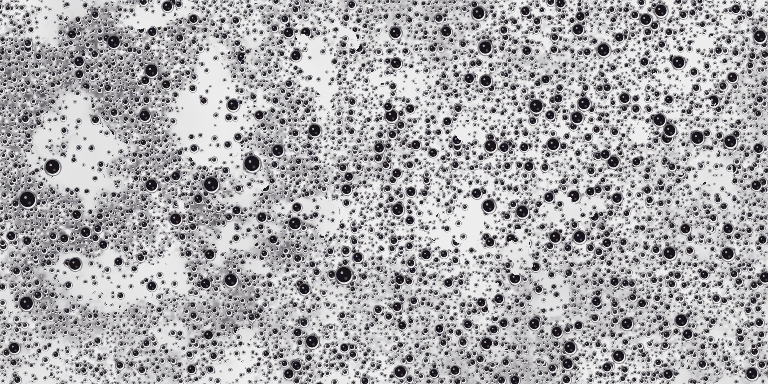
Reproduce this texture procedurally as a Shadertoy shader.

```glsl
float hash(vec2 p) {
    return fract(sin(dot(p, vec2(127.1, 311.7))) * 43758.5453);
}

float noise(vec2 p) {
    vec2 cell = floor(p), f = fract(p);
    f = f * f * (3.0 - 2.0 * f);
    return mix(mix(hash(cell), hash(cell + vec2(1, 0)), f.x),
               mix(hash(cell + vec2(0, 1)), hash(cell + vec2(1, 1)), f.x), f.y);
}

float fbm(vec2 p) {
    float sum = 0.0, amp = 0.5;
    for (int i = 0; i < 4; i++) {
        sum += amp * noise(p);
        p = p * 2.03 + 17.3;
        amp *= 0.5;
    }
    return sum / 0.9375;
}

float disk(vec2 offset, float radius, float soft) {
    return 1.0 - smoothstep(-0.5 * soft, 0.5 * soft, length(offset) - radius);
}

// Smooth film patches left free of dense bubbles
float cleanFilm(vec2 p) {
    vec4 patches[7] = vec4[7](
        vec4(0.57, 0.68, 0.11, 0.15), vec4(0.21, 0.59, 0.08, 0.15),
        vec4(0.41, 0.97, 0.10, 0.06), vec4(0.34, 0.25, 0.20, 0.06),
        vec4(1.23, 0.41, 0.10, 0.09), vec4(0.83, 0.81, 0.06, 0.10),
        vec4(0.58, 0.39, 0.08, 0.05));
    vec2 warp = vec2(fbm(p * 11.0), fbm(p * 11.0 + 40.0)) - 0.5;
    float film = 0.0;
    for (int i = 0; i < 7; i++) {
        vec2 q = (p + 0.2 * warp - patches[i].xy) / patches[i].zw;
        film = max(film, 1.0 - smoothstep(0.6, 1.35, length(q)));
    }
    // Small ragged openings
    return max(film, 0.8 * smoothstep(0.6, 0.74, fbm(p * 9.0 + 71.0)));
}

// Paints one jittered grid of bubbles over the given tone
float bubbles(float tone, vec2 p, float cells, float fill, vec2 radii,
              float coreSize, float coreTone, float soft) {
    vec2 home = floor(p * cells);
    for (int y = -1; y <= 1; y++)
    for (int x = -1; x <= 1; x++) {
        vec2 id = home + vec2(x, y), seed = id + cells * 3.7;
        if (hash(seed + 9.1) > fill) continue;
        vec2 jitter = vec2(hash(seed), hash(seed + 31.7)) - 0.5;
        float size = hash(seed + 57.3);
        float r = mix(radii.x, radii.y, size * size) / cells;
        vec2 d = p - (id + 0.5 + 0.8 * jitter) / cells;
        tone = mix(tone, 0.4, 0.75 * disk(d, r * 1.18, soft));
        tone = mix(tone, 0.93, disk(d - r * vec2(0.05, -0.1), r * 0.95, soft));
        tone = mix(tone, coreTone, disk(d - r * vec2(-0.04, 0.08), r * coreSize, soft));
        // Window glint and faint reflection inside the core
        tone = mix(tone, 0.85, 0.75 * disk(d - r * vec2(-0.28, 0.32), r * 0.16, soft));
        tone = mix(tone, 0.5, 0.5 * disk(d - r * vec2(0.2, -0.35), r * 0.18, soft));
    }
    return tone;
}

void mainImage(out vec4 fragColor, in vec2 fragCoord) {
    vec2 p = fragCoord / iResolution.y;
    float soft = 0.9 / iResolution.y;
    float film = cleanFilm(p);
    float cloud = fbm(p * 5.0 + 3.0) - 0.5;

    // Dense, shadowed froth on the left
    vec2 q = (p - vec2(0.36, 0.67)) / vec2(0.56, 0.38);
    float froth = (1.0 - smoothstep(0.55, 1.3, length(q) + 1.6 * cloud)) * (1.0 - film);
    float right = smoothstep(0.5, 1.2, p.x);

    // Bright liquid, broken by fine grain where the froth is dense
    float grain = noise(p * 120.0) - 0.5;
    float tone = 0.91 + 0.34 * cloud - 0.16 * froth;
    tone -= (1.0 - film) * (0.2 * (fbm(p * 45.0) - 0.35) + (0.16 + 0.5 * froth) * grain);
    tone = mix(tone, 0.91 + 0.08 * cloud, film);

    // Bubble sizes from fine froth to large dark domes
    tone = bubbles(tone, p, 88.0, mix(0.62 + 0.2 * froth, 0.03, film), vec2(0.24, 0.46),
                   0.58, 0.26 - 0.14 * froth, soft);
    tone = bubbles(tone, p, 56.0, mix(0.6 + 0.2 * froth, 0.2, film), vec2(0.24, 0.48),
                   0.66, 0.17 - 0.06 * froth, soft);
    tone = bubbles(tone, p, 33.0, mix(0.38 + 0.16 * right, 0.16, film), vec2(0.2, 0.4),
                   0.78, 0.1, soft);
    tone = bubbles(tone, p, 17.0, mix(0.17 + 0.2 * right, 0.06, film), vec2(0.19, 0.31),
                   0.88, 0.08, soft);
    tone = bubbles(tone, p, 8.0, 0.15, vec2(0.13, 0.18), 0.92, 0.08, soft);

    // Neutral greys with a slight violet cast in the shadows
    tone = clamp(tone, 0.08, 0.93);
    vec3 color = vec3(tone) + vec3(0.012, -0.008, 0.025) * (1.0 - tone);
    float tint = noise(p * 130.0) - 0.5;
    color += vec3(0.02, 0.0, -0.04) * tint * (1.0 - tone);
    fragColor = vec4(clamp(color, 0.0, 1.0), 1.0);
}
```
